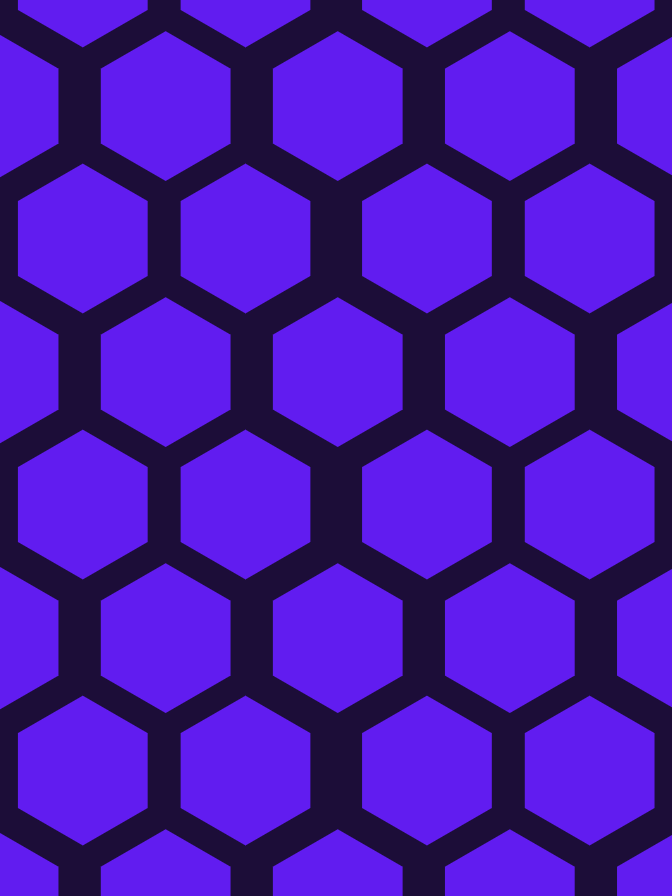
This pattern is drawn by a WebGL 1 fragment shader. Its source:

```glsl
precision highp float;
// Flat violet pointy-top hexagons on dark indigo, with alternate rows unevenly paired.

uniform vec2 u_resolution;

// Lengths are fractions of the canvas height.
const vec2 TILE = vec2(0.3841, 0.2969);
const float APOTHEM = 0.0724;
const vec3 HEX_COLOR = vec3(0.38, 0.11, 0.94);
const vec3 GAP_COLOR = vec3(0.11, 0.05, 0.22);

// Distance to a pointy-top hexagon; negative inside.
float hexDistance(vec2 p, float apothem) {
  p = abs(p);
  return max(p.x, dot(p, vec2(0.5, 0.8660))) - apothem;
}

// Distance to hexagons repeated every period, one of them at center.
float hexGrid(vec2 p, vec2 center, vec2 period, float apothem) {
  vec2 local = mod(p - center + 0.5 * period, period) - 0.5 * period;
  return hexDistance(local, apothem);
}

// Even rows, then the two members of each pair in the staggered rows.
float honeycomb(vec2 p, vec2 tile, float apothem) {
  float evenRows = hexGrid(p, vec2(0.1849, 0.2878), tile * vec2(0.5, 1.0), apothem);
  float pairLeft = hexGrid(p, vec2(0.0924, 0.1400), tile, apothem);
  float pairRight = hexGrid(p, vec2(0.2740, 0.1400), tile, apothem);
  return min(evenRows, min(pairLeft, pairRight));
}

void main() {
  vec2 p = gl_FragCoord.xy / u_resolution.y;
  float pixel = 1.0 / u_resolution.y;

  // Antialias over about one pixel.
  float d = honeycomb(p, TILE, APOTHEM);
  float coverage = clamp(0.5 - d / pixel, 0.0, 1.0);
  gl_FragColor = vec4(mix(GAP_COLOR, HEX_COLOR, coverage), 1.0);
}
```
